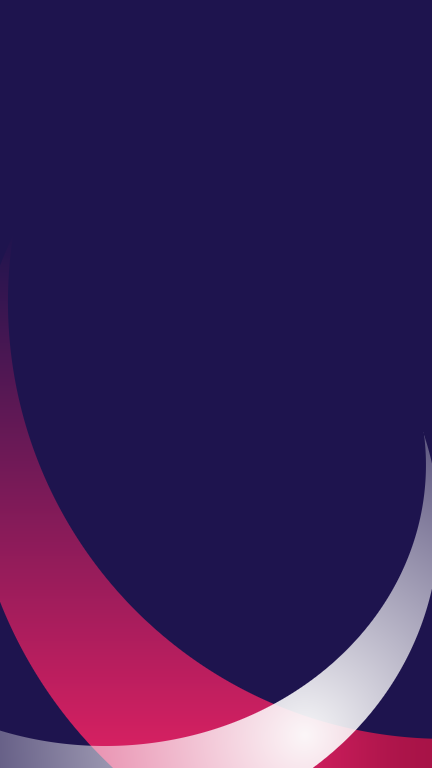
Give the GLSL for this background, as a Shadertoy shader.

```glsl
// Draws two translucent crescents, crimson and white, sweeping across a deep indigo field.

const vec3 INDIGO  = vec3(0.118, 0.078, 0.306);
const vec3 CRIMSON = vec3(0.83, 0.125, 0.38);
const vec3 WINE    = vec3(0.66, 0.075, 0.28);
const vec3 WHITE   = vec3(0.99);

// Approximate signed distance to an axis-aligned ellipse, negative inside
float ellipseDistance(vec2 p, vec2 center, vec2 radii) {
    vec2 q = (p - center) / radii;
    float k = length(q);
    return k * (k - 1.0) / max(length(q / radii), 1e-4);
}

// Antialiased coverage of a region from its signed distance
float coverage(float dist, float pixel) {
    return clamp(0.5 - dist / pixel, 0.0, 1.0);
}

// Part of the outer ellipse left over once the inner one is cut away
float crescent(float outerDist, float innerDist, float pixel) {
    return coverage(max(outerDist, -innerDist), pixel);
}

void mainImage(out vec4 fragColor, in vec2 fragCoord) {
    // The canvas width is one unit
    vec2 p = fragCoord / iResolution.x;
    float pixel = 1.0 / iResolution.x;
    vec3 color = INDIGO;

    // Crimson crescent: fades out upwards, deepens to wine at the right
    float redOuter = ellipseDistance(p, vec2(0.986, 0.774), vec2(1.060));
    float redInner = ellipseDistance(p, vec2(1.030, 1.079), vec2(1.0116));
    float redAlpha = clamp((1.24 - p.y) / 1.18, 0.0, 1.0);
    vec3 redTint = mix(CRIMSON, WINE, smoothstep(0.62, 1.0, p.x));
    color = mix(color, redTint, redAlpha * crescent(redOuter, redInner, pixel));

    // White crescent: brightest near its lower right bend
    float whiteOuter = ellipseDistance(p, vec2(0.236, 0.560), vec2(0.780, 0.7176));
    float whiteInner = ellipseDistance(p, vec2(0.243, 0.7014), vec2(0.743, 0.6505));
    float glowDistance = length(p - vec2(0.706, 0.076));
    float whiteAlpha = mix(0.97, 0.30, clamp(glowDistance / 0.74, 0.0, 1.0));
    color = mix(color, WHITE, whiteAlpha * crescent(whiteOuter, whiteInner, pixel));

    fragColor = vec4(color, 1.0);
}
```
